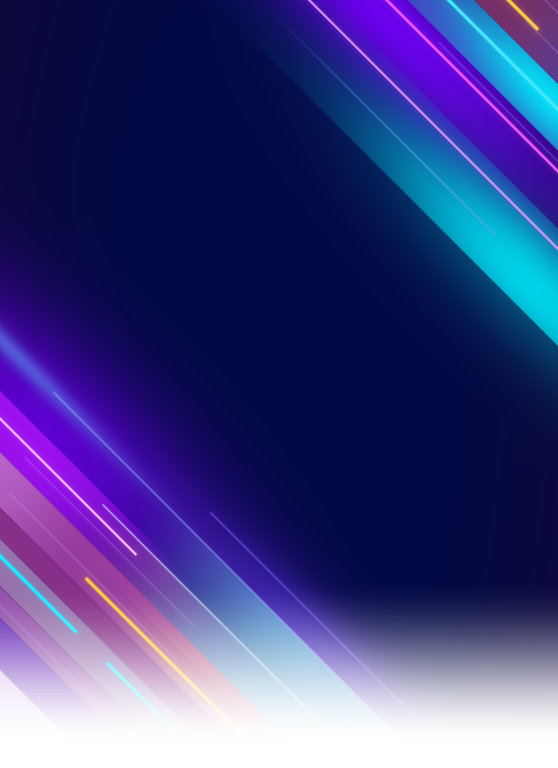
Reproduce this background procedurally as a Shadertoy shader.

```glsl
#define ASPECT 1.376
#define NAVY vec3(0.010, 0.035, 0.270)
#define INDIGO vec3(0.050, 0.030, 0.230)
#define VIOLET vec3(0.420, 0.000, 0.930)
#define CYAN vec3(0.000, 0.890, 0.970)
#define TEAL vec3(0.380, 0.710, 0.840)
#define MAUVE vec3(0.630, 0.250, 0.630)
#define GOLD vec3(1.000, 0.780, 0.250)
#define HAIRLINES 12

float hash(float n) {
    n = fract(n * 0.1031);
    n *= n + 33.33;
    return fract(n * (n + n));
}

// Soft ellipse in diagonal space: x runs across the stripes, y along them
float glow(vec2 d, vec2 center, vec2 size) {
    vec2 k = (d - center) / size;
    return exp(-dot(k, k));
}

// Strip between two diagonals
float band(vec2 d, float lo, float hi, float blur) {
    return smoothstep(lo - blur, lo + blur, d.x) * (1.0 - smoothstep(hi - blur, hi + blur, d.x));
}

// Thin segment on one diagonal, with a faint halo
float streak(vec2 d, float across, float start, float end, float width) {
    float px = 1.0 / iResolution.x;
    float beyond = max(max(start - d.y, d.y - end), 0.0);
    float dist = length(vec2(d.x - across, beyond)) * 0.7071;
    float core = 1.0 - smoothstep(max(width - px, 0.0), width + px, dist);
    return min(core + 0.3 * exp(-dist / (width * 2.0)), 1.0);
}

void tint(inout vec3 col, vec3 ink, float amount) {
    col = mix(col, ink, clamp(amount, 0.0, 1.0));
}

void upperStripes(inout vec3 col, vec2 d) {
    float blur = 1.5 / iResolution.x;
    tint(col, VIOLET, glow(d, vec2(0.66, 0.72), vec2(0.15, 0.70)));

    // Broad cyan beam with one crisp edge
    float beam = glow(d, vec2(0.44, 1.48), vec2(0.14, 0.52));
    tint(col, CYAN * 0.85, 0.42 * beam);
    tint(col, CYAN, 0.88 * beam * band(d, 0.38, 0.59, blur));

    // Corner stripes
    tint(col, vec3(0.27, 0.33, 0.74), 0.65 * band(d, 0.73, 0.85, blur));
    tint(col, CYAN, 0.95 * glow(d, vec2(0.81, 1.17), vec2(0.10, 0.33)) * band(d, 0.73, 0.85, blur));
    tint(col, mix(vec3(0.50, 0.20, 0.42), vec3(0.38, 0.26, 0.60), smoothstep(0.9, 1.2, d.y)),
         0.9 * smoothstep(0.85 - blur, 0.85 + blur, d.x));

    tint(col, vec3(0.35, 0.65, 0.95), 0.6 * streak(d, 0.466, 0.45, 1.309, 0.0010) * smoothstep(0.45, 1.1, d.y));
    tint(col, vec3(0.95, 0.60, 1.00), 0.9 * streak(d, 0.554, 0.3, 2.0, 0.0014));
    tint(col, vec3(0.95, 0.35, 1.00), streak(d, 0.693, 0.3, 2.0, 0.0020));
    tint(col, vec3(0.20, 0.95, 1.00), streak(d, 0.804, 0.3, 2.0, 0.0026));
    tint(col, GOLD, streak(d, 0.911, 0.3, 1.014, 0.0028));
}

void lowerStripes(inout vec3 col, vec2 d) {
    float blur = 1.5 / iResolution.x;
    tint(col, VIOLET * 0.9, 0.95 * glow(d, vec2(-0.68, 0.85), vec2(0.20, 0.55)));
    tint(col, vec3(0.34, 0.20, 0.85), 0.75 * glow(d, vec2(-0.60, 1.75), vec2(0.10, 0.45)));

    // Violet and teal strips
    float fade = 1.0 - smoothstep(0.85, 1.45, d.y);
    tint(col, vec3(0.64, 0.07, 0.95), 0.9 * fade * band(d, -0.81, -0.70, blur));
    tint(col, MAUVE, 0.65 * smoothstep(1.0, 1.4, d.y) * band(d, -0.84, -0.72, blur));
    tint(col, TEAL, 0.85 * smoothstep(1.15, 1.75, d.y) * band(d, -0.84, -0.607, blur));

    // Rose, grey and purple strips filling the corner
    vec3 rose = mix(vec3(0.76, 0.42, 0.80), MAUVE, smoothstep(0.80, 1.15, d.y));
    rose = mix(rose, vec3(0.78, 0.42, 0.55), smoothstep(1.25, 1.6, d.y));
    tint(col, rose, 0.92 * band(d, -0.91, -0.81, blur));
    tint(col, vec3(0.58, 0.20, 0.56), 0.9 * band(d, -0.965, -0.91, blur));
    tint(col, vec3(0.62, 0.46, 0.69), 0.95 * band(d, -1.05, -0.965, blur));
    tint(col, vec3(0.60, 0.32, 0.68), 0.95 * band(d, -1.107, -1.05, blur));
    tint(col, vec3(0.42, 0.17, 0.74), 0.95 * band(d, -1.20, -1.107, blur));
    tint(col, vec3(0.82, 0.70, 0.92), 1.0 - smoothstep(-1.20 - blur, -1.20 + blur, d.x));

    // Blurred blue ray, then bright segments
    tint(col, vec3(0.34, 0.43, 0.88), 0.8 * glow(d, vec2(-0.607, 0.62), vec2(0.025, 0.42)));
    tint(col, vec3(0.60, 0.70, 1.00), 0.5 * streak(d, -0.607, 0.8, 2.1, 0.0010));
    tint(col, vec3(0.45, 0.35, 0.95), 0.6 * streak(d, -0.541, 1.298, 2.1, 0.0010));
    tint(col, vec3(0.85, 0.90, 1.00), 0.6 * streak(d, -0.720, 1.09, 1.85, 0.0010));
    tint(col, vec3(1.00, 0.75, 1.00), streak(d, -0.750, 0.3, 1.236, 0.0016));
    tint(col, GOLD, streak(d, -0.882, 1.193, 1.75, 0.0028));
    tint(col, vec3(0.10, 0.92, 1.00), streak(d, -0.996, 0.3, 1.266, 0.0028));
    tint(col, vec3(0.10, 0.92, 1.00), streak(d, -0.996, 1.382, 1.62, 0.0026));
}

void mainImage(out vec4 fragColor, in vec2 fragCoord) {
    vec2 p = fragCoord / iResolution.xy * vec2(1.0, ASPECT);
    float depth = ASPECT - p.y;
    vec2 d = vec2(p.x - depth, p.x + depth);

    vec3 col = mix(NAVY, INDIGO, smoothstep(0.25, 0.65, length(vec2(p.x - 0.5, 0.4 * (p.y - 0.7)))));
    upperStripes(col, d);
    lowerStripes(col, d);

    // Scattered faint hairlines in both corners
    for (int i = 0; i < HAIRLINES; i++) {
        float id = float(i) + 1.0;
        float across = i % 2 == 0 ? mix(0.60, 1.0, hash(id)) : mix(-1.25, -0.65, hash(id));
        float start = abs(across) + 0.5 * hash(id + 40.0);
        tint(col, vec3(0.75, 0.60, 1.00), 0.25 * streak(d, across, start, start + 0.6, 0.0008));
    }

    // White mist along the foot
    tint(col, vec3(1.0), 1.0 - smoothstep(0.04, 0.34, p.y));
    fragColor = vec4(col, 1.0);
}
```
